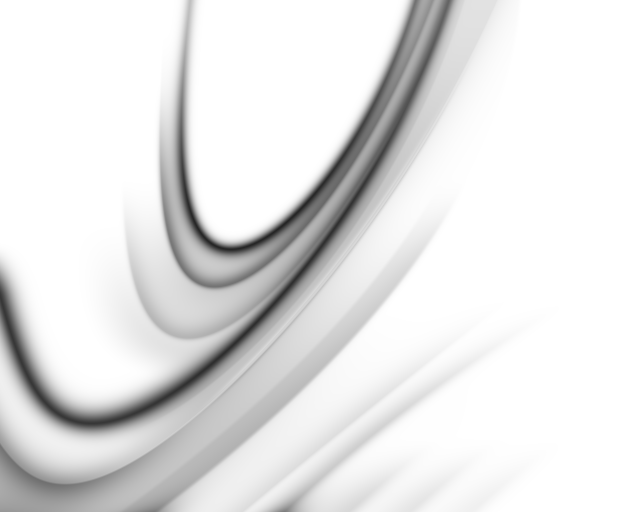
This background is drawn by a Shadertoy shader. Its source:

```glsl
// Signed distance to a leaning bowl; positive outside.
// lean: shear and bend of the axis, spread: opening and its taper.
float bowl(vec2 p, vec2 base, vec2 lean, vec2 spread) {
    float h = p.y - base.y;
    float x = p.x - base.x - h * (lean.x - lean.y * h);
    float f = x * x - h * (spread.x - spread.y * h);
    vec2 slope = vec2(2.0 * x, -2.0 * x * (lean.x - 2.0 * lean.y * h)
                               - spread.x + 2.0 * spread.y * h);
    return f / max(length(slope), 0.001);
}

// Signed distance to a rising strand that starts on the lower edge.
float strand(vec2 p, float start, float run, float bend) {
    float slope = run + 2.0 * bend * p.y;
    return (p.x - start - p.y * (run + bend * p.y)) / sqrt(1.0 + slope * slope);
}

// Soft crest with its own width on each side.
float ridge(float d, float inner, float outer) {
    float q = abs(d) / (d < 0.0 ? inner : outer);
    return exp(-pow(q, 1.5));
}

float fall(float a, float b, float x) {
    return 1.0 - smoothstep(a, b, x);
}

void mainImage(out vec4 fragColor, in vec2 fragCoord) {
    vec2 p = fragCoord / iResolution.y;

    // Nested folds, from the innermost outward
    float inner  = bowl(p, vec2(0.451, 0.513), vec2(0.37, 0.166), vec2(0.158, 0.12));
    float second = bowl(p, vec2(0.419, 0.440), vec2(0.37, 0.135), vec2(0.163, 0.075));
    float third  = bowl(p, vec2(0.368, 0.340), vec2(0.36, 0.07), vec2(0.192, 0.06));
    float spine  = bowl(p, vec2(0.179, 0.173), vec2(0.46, 0.307), vec2(0.287, -0.06));
    float outer  = bowl(p, vec2(0.127, 0.055), vec2(0.40, 0.246), vec2(0.293, -0.22));
    float hem    = strand(p, 0.305, 1.34, -0.63);

    // Left arms dissolve with height, right arms carry on
    float right = smoothstep(-0.08, 0.1, p.x - 0.42 - 0.28 * (p.y - 0.44));
    float high = smoothstep(0.55, 1.0, p.y);
    float secondArm = mix(fall(0.5, 0.85, p.y), 1.0 - 0.4 * high, right);
    float thirdArm = mix(fall(0.34, 0.66, p.y), 1.0, right);
    float spineArm = mix(fall(0.42, 0.53, p.y), 1.0, right);

    // Veils between the folds
    float light = 1.0;
    float withinSpine = fall(-0.012, 0.012, spine);
    float core = smoothstep(-0.006, 0.008, inner) * fall(-0.002, 0.003, second);
    light *= 1.0 - 0.19 * core * mix(fall(0.5, 0.95, p.y), 1.0, right);
    float middle = smoothstep(-0.002, 0.003, second) * withinSpine * fall(-0.003, 0.006, third);
    light *= 1.0 - (0.09 + 0.15 * exp(-max(second, 0.0) / 0.06)) * middle * thirdArm;
    float haze = smoothstep(-0.003, 0.006, third) * fall(0.02, 0.095, third) * withinSpine;
    light *= 1.0 - 0.13 * haze * fall(0.25, 0.58, p.y);

    float band = smoothstep(-0.008, 0.008, spine) * fall(-0.003, 0.003, outer);
    float bandTone = (0.23 + 0.06 * fall(0.026, 0.031, spine)) * (1.0 - 0.5 * high);
    light *= 1.0 - band * mix(0.03, bandTone, smoothstep(0.22, 0.42, p.x));

    float skirt = smoothstep(-0.002, 0.003, outer) * fall(-0.004, 0.006, hem);
    float skirtTone = 0.2 * fall(0.1, 0.62, p.y) + 0.08 * exp(-max(outer, 0.0) / 0.03);
    light *= 1.0 - skirt * skirtTone;
    light *= 1.0 - 0.06 * skirt * smoothstep(-0.046, -0.036, hem) * fall(0.45, 0.66, p.y);
    light *= 1.0 - 0.1 * smoothstep(-0.004, 0.006, hem) * exp(-max(hem, 0.0) / 0.07)
                 * fall(0.05, 0.42, p.y);

    // Dark crests
    float innerTone = mix(0.84, mix(0.25, 0.5, right), high);
    light *= 1.0 - innerTone * ridge(inner, 0.011, mix(0.013, 0.01, high));
    light *= 1.0 - 0.44 * secondArm * ridge(second, 0.018, 0.005);
    light *= 1.0 - 0.2 * thirdArm * withinSpine * ridge(third, 0.025, 0.005);
    light *= 1.0 - mix(0.78, 0.5, high) * spineArm
                 * ridge(spine, mix(0.026, 0.015, right), mix(0.019, 0.012, right));
    light *= 1.0 - 0.36 * fall(0.08, 0.42, p.x) * ridge(outer, 0.03, 0.035);
    light *= 1.0 - 0.07 * fall(0.45, 0.66, p.y) * ridge(hem, 0.03, 0.006);

    // Bright seam along the outer fold, with a thin dark rim
    float seamReach = smoothstep(0.36, 0.5, p.x) * fall(0.6, 0.95, p.y);
    light = mix(light, 0.9, 0.6 * seamReach * ridge(outer + 0.004, 0.004, 0.003));
    light *= 1.0 - 0.12 * seamReach * ridge(outer - 0.003, 0.002, 0.003);

    // Pale strands at the lower right
    float upper = strand(p, 0.472, 1.2, 0.12);
    float lower = strand(p, 0.555, 1.03, 0.74);
    light *= 1.0 - 0.1 * fall(0.18, 0.43, p.y) * ridge(upper, 0.03, 0.005);
    light *= 1.0 - 0.18 * fall(0.12, 0.42, p.y) * ridge(lower, 0.025, 0.01);
    for (int i = 0; i < 3; i++) {
        float d = strand(p, 0.68 + 0.12 * float(i), 1.1, 0.6);
        light *= 1.0 - (0.14 - 0.04 * float(i)) * fall(0.0, 0.15, p.y) * ridge(d, 0.045, 0.015);
    }

    // Shadows gathered on the lower edge
    float ground = exp(-p.y / 0.025);
    light *= 1.0 - 0.32 * ground * ridge(hem, 0.04, 0.025);
    light *= 1.0 - 0.4 * ground * ridge(lower, 0.025, 0.03);
    light *= 1.0 - 0.25 * exp(-p.y / 0.06) * fall(0.0, 0.25, p.x);

    fragColor = vec4(vec3(clamp(light, 0.0, 1.0)), 1.0);
}
```
